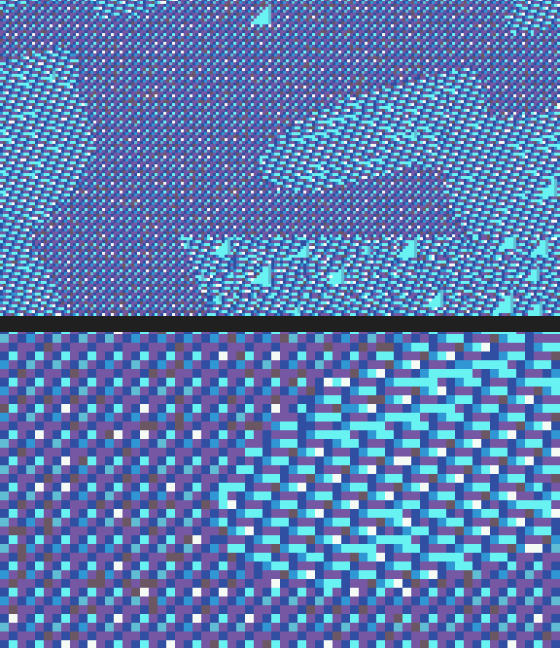
Top: the whole. Bottom: its middle third, enlarged.
This texture is drawn by a Shadertoy shader. Its source:

```glsl
// Fine pixel weave in the manner of a cellular automaton: a repeating word of
// fourteen colours, shifted from row to row, forms dashes on gentle slopes.
// Calm bands of diagonal dither and right-angled triangles interrupt it.

#define COLUMNS 192.0            // cells across the canvas
#define PERIOD 14.0              // length of the colour word
#define SHIFT 4.0                // cells the word moves per row
#define PATCH vec2(62.0, 24.0)   // size of the regions, in cells
#define SLIPS 4.0                // phase steps between regions
#define DASHES 0.3               // chance of a long dash in lively regions
#define CALM 0.4                 // level below which the weave is dithered
#define TILE vec2(12.0, 10.0)    // spacing of the triangles, in cells
#define CALM_CHANCE 0.025        // triangles in the calm part
#define BUSY_CHANCE 0.5          // triangles in the busy corner
#define SEED 3.0

const vec3 CYAN = vec3(0.41, 0.95, 0.95);
const vec3 TEAL = vec3(0.38, 0.74, 0.83);
const vec3 AZURE = vec3(0.19, 0.59, 0.83);
const vec3 WHITE = vec3(0.96, 0.98, 0.96);
const vec3 PURPLE = vec3(0.46, 0.34, 0.64);
const vec3 BLUE = vec3(0.19, 0.31, 0.64);
const vec3 BROWN = vec3(0.42, 0.34, 0.39);

float hash(vec2 p) {
    return fract(sin(dot(p, vec2(12.9898, 78.233)) + SEED) * 43758.5453);
}

float noise(vec2 p) {
    vec2 i = floor(p);
    vec2 f = smoothstep(0.0, 1.0, fract(p));
    float low = mix(hash(i), hash(i + vec2(1.0, 0.0)), f.x);
    float high = mix(hash(i + vec2(0.0, 1.0)), hash(i + 1.0), f.x);
    return mix(low, high, f.y);
}

// Lively weave: two dashes per word, varied a little from run to run
vec3 wordColour(float k, float pick, float lively) {
    bool dash = pick < DASHES * lively;
    if (k < 2.0) return CYAN;
    if (k < 4.0 && dash) return CYAN;
    if (k < 3.0) return BLUE;
    if (k < 5.0) return PURPLE;
    if (k < 6.0) return pick > 0.3 ? BROWN : BLUE;
    if (k < 7.0) return AZURE;
    if (k < 8.0) return pick > 0.95 ? WHITE : CYAN;
    if (k < 9.0) return pick > 0.35 ? WHITE : CYAN;
    if (k < 10.0) return BLUE;
    if (k < 12.0) return PURPLE;
    if (k < 13.0) return BLUE;
    return AZURE;
}

// Calm weave: diagonals of three cells with single bright dots
vec3 ditherColour(vec2 cell, float pick) {
    float diagonal = mod(cell.x - cell.y, 3.0);
    if (diagonal < 1.0) return PURPLE;
    if (diagonal < 2.0) return pick > 0.92 ? BROWN : BLUE;
    float dot3 = mod(cell.y, 3.0);
    if (dot3 < 1.0) return pick > 0.8 ? WHITE : CYAN;
    if (dot3 < 2.0) return pick > 0.6 ? BROWN : PURPLE;
    return pick > 0.5 ? TEAL : AZURE;
}

vec3 cellColour(vec2 cell) {
    // Triangles: flat base, slanted left side, upright right side
    vec2 tile = floor(cell / TILE);
    float busy = step(72.0, cell.x + 0.4 * cell.y) * step(cell.y, 26.0);
    float present = step(hash(tile + 31.0), mix(CALM_CHANCE, BUSY_CHANCE, busy));
    float size = 3.0 + floor(5.0 * hash(tile + 57.0));
    vec2 room = TILE - size;
    vec2 corner = floor(room * vec2(hash(tile + 71.0), hash(tile + 93.0)));
    vec2 local = cell - tile * TILE - corner;
    bool inside = local.y >= 0.0 && local.x >= local.y && local.x < size;
    if (present > 0.5 && inside) return local.x > size - 1.5 ? TEAL : CYAN;

    // Calm bands rise to the right
    vec2 slanted = vec2(cell.x, cell.y - 0.3 * cell.x) / PATCH;
    float level = noise(slanted + 17.0);
    if (level < CALM && busy < 0.5) return ditherColour(cell, hash(cell));

    // Lively weave with phase slips
    float slip = floor(SLIPS * noise(slanted));
    slip += busy * floor(PERIOD * hash(floor(cell / TILE * 1.5) + 11.0));
    float along = cell.x - SHIFT * cell.y + slip;
    float pick = hash(vec2(floor(along / PERIOD), cell.y));
    return wordColour(mod(along, PERIOD), pick, smoothstep(0.35, 0.75, level));
}

void mainImage(out vec4 fragColor, in vec2 fragCoord) {
    float pixel = COLUMNS / iResolution.x;
    vec2 p = fragCoord * pixel - 0.5;
    vec2 cell = floor(p);

    // Share of the pixel covered by the next column and row
    vec2 cover = clamp((fract(p) - 0.5) / pixel + 0.5, 0.0, 1.0);

    vec3 lower = mix(cellColour(cell), cellColour(cell + vec2(1.0, 0.0)), cover.x);
    vec3 upper = mix(cellColour(cell + vec2(0.0, 1.0)), cellColour(cell + 1.0), cover.x);
    fragColor = vec4(mix(lower, upper, cover.y), 1.0);
}
```
